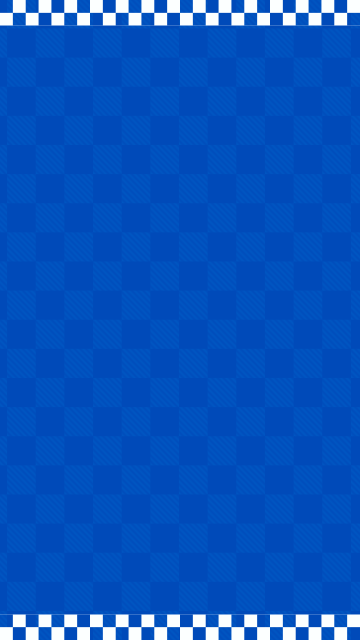
Give the GLSL for this pattern, as a Shadertoy shader.

```glsl
// Smoothed square wave: +1 on (0,1), -1 on (1,2), repeating
float squareWave(float x) {
    float edgeDistance = abs(mod(x - 0.5, 2.0) - 1.0) - 0.5;
    return clamp(2.0 * edgeDistance / fwidth(x), -1.0, 1.0);
}

float checker(vec2 p) {
    return 0.5 + 0.5 * squareWave(p.x) * squareWave(p.y);
}

void mainImage(out vec4 fragColor, in vec2 fragCoord) {
    // Canvas widths, measured from the upper left
    vec2 p = vec2(fragCoord.x, iResolution.y - fragCoord.y) / iResolution.x;
    float height = iResolution.y / iResolution.x;

    // Large checks, every other one filled with diagonal stripes
    vec2 cell = (p - vec2(0.338, 0.6454)) / vec2(0.0796, 0.0809);
    float stripe = 0.5 + 0.5 * squareWave((cell.x - cell.y) * 10.0);
    vec3 stripedBlue = mix(vec3(0.0, 0.305, 0.738), vec3(0.0, 0.333, 0.757), stripe);
    vec3 color = mix(vec3(0.0, 0.292, 0.725), stripedBlue, checker(cell));

    // White checkered borders, two squares deep at top and bottom
    float square = 1.0 / 28.0;
    float fromBottom = height - p.y;
    bool upper = p.y < fromBottom;
    float depth = min(p.y, fromBottom);
    float row = upper ? p.y : 2.0 * square - fromBottom;
    float border = clamp((2.0 * square - depth) * iResolution.x + 0.5, 0.0, 1.0);
    float white = (1.0 - checker(vec2(p.x, row) / square)) * border;

    fragColor = vec4(mix(color, vec3(0.99, 1.0, 1.0), white), 1.0);
}
```
